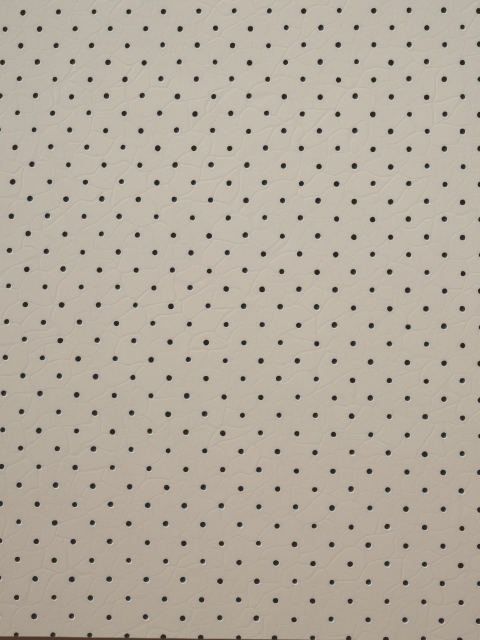
A Shadertoy shader for this texture:

```glsl
// Beige creased leather perforated with a staggered grid of small holes.

vec2 hash22(vec2 p) {
    vec3 q = fract(vec3(p.xyx) * vec3(0.1031, 0.1030, 0.0973));
    q += dot(q, q.yzx + 33.33);
    return fract((q.xx + q.yz) * q.zy);
}

float noise(vec2 p) {
    vec2 i = floor(p), f = fract(p);
    f = f * f * (3.0 - 2.0 * f);
    return mix(mix(hash22(i).x, hash22(i + vec2(1, 0)).x, f.x),
               mix(hash22(i + vec2(0, 1)).x, hash22(i + vec2(1, 1)).x, f.x), f.y);
}

// Gap between the two nearest cell centres: zero along cell borders
float cellGap(vec2 p) {
    vec2 i = floor(p);
    float near = 9.0, next = 9.0;
    for (int y = -1; y <= 1; y++)
    for (int x = -1; x <= 1; x++) {
        vec2 c = i + vec2(x, y);
        float d = length(c + hash22(c) - p);
        next = min(next, max(near, d));
        near = min(near, d);
    }
    return next - near;
}

// Leather surface: long creases, finer ones, and shallow swells
float leatherHeight(vec2 p) {
    vec2 warped = p + 13.0 * vec2(noise(p / 19.0), noise(p / 19.0 + 40.0));
    warped = mat2(0.87, 0.5, -0.5, 0.87) * warped;
    float depth = smoothstep(0.15, 0.8, noise(p / 38.0 + 7.0));
    float coarse = smoothstep(0.0, 0.13, cellGap(warped / vec2(40, 25)));
    float fine = smoothstep(0.0, 0.2, cellGap(warped / vec2(15, 19) + 50.0));
    return coarse * depth + 0.4 * fine * (1.0 - depth) + 0.2 * noise(p / 9.0);
}

// Canvas position to (column, row), with perspective spread and slight tilt
vec2 gridCoord(vec2 p) {
    float n = p.y / 42.0;
    float y = p.y - 15.0 - p.x * (-0.005 + 0.0027 * n - 0.0001 * n * n);
    n = (sqrt(39.7 * 39.7 + 0.68 * y) - 39.7) / 0.34;
    float left = 28.0 - 2.67 * n + 0.05 * n * n;
    return vec2((p.x - left) / (42.1 + 0.24 * n - 0.006 * n * n), n);
}

void mainImage(out vec4 fragColor, in vec2 fragCoord) {
    // Canvas is 576 by 768 units, y running down
    vec2 uv = fragCoord / iResolution.xy;
    vec2 p = vec2(uv.x, 1.0 - uv.y) * vec2(576, 768);
    float aa = 576.0 / iResolution.x;

    // Base tone: cool and light above, warmer and darker below
    vec3 color = mix(vec3(0.700, 0.648, 0.588), vec3(0.765, 0.735, 0.685),
                     smoothstep(-0.25, 0.9, uv.y));
    color *= 1.015 - 0.14 * dot(uv - vec2(0.58, 0.55), uv - vec2(0.58, 0.55));

    // Creases lit from the upper left
    float height = leatherHeight(p);
    float slope = height - leatherHeight(p + vec2(1.0, 1.5));
    color *= 1.0 - 0.055 * clamp(slope, -0.6, 0.6) - 0.012 * (1.0 - height);
    color += 0.012 * (noise(p / 1.6) - 0.5);

    // Nearest hole of the two interleaved grids
    vec2 grid = gridCoord(p);
    vec2 corner = floor(grid + 0.5), middle = floor(grid) + 0.5;
    vec2 id = distance(grid, corner) < distance(grid, middle) ? corner : middle;
    vec2 rnd = hash22(id * 2.0 + 90.0);
    vec2 d = (grid - id) * vec2(43.7, 39.7 + 0.34 * grid.y) + 1.4 * (rnd - 0.5);
    float radius = 2.9 + 0.5 * rnd.x + 0.5 * (noise(p / 2.5) - 0.5);

    // Soft shadow, pale lower right lip, then the dark hole
    color *= 1.0 - 0.08 * exp(-max(length(d) - radius, 0.0) / 1.5);
    float lip = 1.0 - smoothstep(-aa * 0.6, aa * 0.6, length(d - vec2(0.7, 1.1)) - radius - 0.3);
    color = mix(color, vec3(0.82, 0.83, 0.82), lip * (0.35 + 0.5 * rnd.y));
    float hole = 1.0 - smoothstep(-aa * 0.7, aa * 0.7, length(d) - radius);
    vec3 holeColor = mix(vec3(0.17, 0.15, 0.13), vec3(0.32, 0.32, 0.31),
                         smoothstep(-1.0, 4.0, d.x + d.y) * rnd.y);
    color = mix(color, holeColor, hole);

    // Dark cut edge along the bottom left
    float edge = p.y - 763.0 - p.x * 0.012 - noise(p / 30.0);
    color = mix(color, vec3(0.30, 0.22, 0.17), smoothstep(-aa, aa, edge));

    fragColor = vec4(color, 1.0);
}
```
